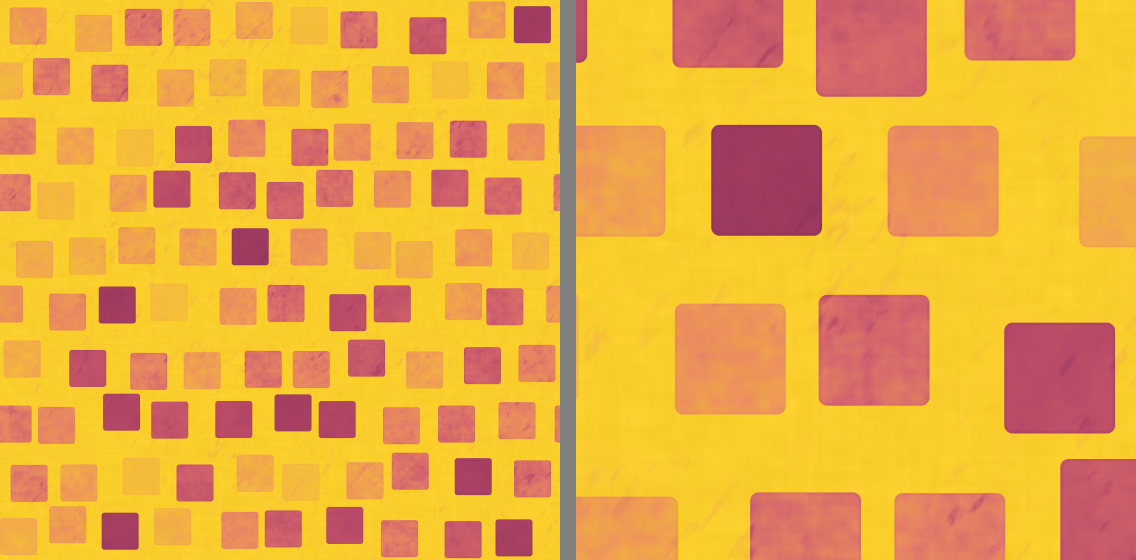
Left: the whole. Right: its middle third, enlarged.
Write a WebGL 2 fragment shader that draws this pattern.

```glsl
#version 300 es
precision highp float;
// Ten by ten loosely scattered rounded squares on warm yellow, wrapping at the canvas sides.
// Each cell hashes its own offset and ink strength; a colour ramp turns strength into
// yellow, orange, coral or plum, and layered noise wears the ink like printed paper.
uniform vec2 u_resolution;
out vec4 fragColor;

float hash(vec2 p) {
    vec3 q = fract(vec3(p.xyx) * 0.1031);
    q += dot(q, q.yzx + 33.33);
    return fract((q.x + q.y) * q.z);
}

float noise(vec2 p) {
    vec2 i = floor(p), f = fract(p);
    f = f * f * (3.0 - 2.0 * f);
    return mix(mix(hash(i), hash(i + vec2(1, 0)), f.x),
               mix(hash(i + vec2(0, 1)), hash(i + vec2(1, 1)), f.x), f.y);
}

float fbm(vec2 p) {
    float sum = 0.0, amplitude = 0.5;
    for (int octave = 0; octave < 4; octave++) {
        sum += amplitude * noise(p);
        p = mat2(1.6, 1.2, -1.2, 1.6) * p + 17.3;
        amplitude *= 0.5;
    }
    return sum / 0.9375;
}

float roundedBox(vec2 p, float halfSize, float radius) {
    vec2 q = abs(p) - halfSize + radius;
    return length(max(q, 0.0)) + min(max(q.x, q.y), 0.0) - radius;
}

// Colour for an ink strength from 0 (bare ground) to 1.2 (darkest plum)
vec3 inkRamp(float strength) {
    vec3 color = mix(vec3(0.98, 0.81, 0.17), vec3(0.95, 0.69, 0.27), clamp(strength / 0.2, 0.0, 1.0));
    color = mix(color, vec3(0.93, 0.59, 0.34), clamp((strength - 0.2) / 0.2, 0.0, 1.0));
    color = mix(color, vec3(0.90, 0.51, 0.39), clamp((strength - 0.4) / 0.2, 0.0, 1.0));
    color = mix(color, vec3(0.83, 0.39, 0.42), clamp((strength - 0.6) / 0.2, 0.0, 1.0));
    color = mix(color, vec3(0.71, 0.28, 0.40), clamp((strength - 0.8) / 0.2, 0.0, 1.0));
    return mix(color, vec3(0.58, 0.21, 0.36), clamp((strength - 1.0) / 0.2, 0.0, 1.0));
}

void main() {
    vec2 uv = gl_FragCoord.xy / u_resolution;
    float pixel = 10.0 / min(u_resolution.x, u_resolution.y);

    // Grid with alternate rows shifted sideways
    vec2 grid = uv * 10.0;
    float row = floor(grid.y);
    grid.x += 0.4 - 0.4 * mod(row, 2.0) + 0.2 * (hash(vec2(row, 71.0)) - 0.5);
    vec2 cell = vec2(mod(floor(grid.x), 10.0), row);

    // Jittered square and its ink strength
    vec2 jitter = vec2(hash(cell + 3.7), hash(cell + 41.2)) - 0.5;
    vec2 local = fract(grid) - 0.5 - jitter * vec2(0.32, 0.29);
    float edge = roundedBox(local, 0.33, 0.05);
    float coverage = clamp(0.5 - edge / pixel, 0.0, 1.0);
    float strength = 0.1 + 1.06 * hash(cell + 88.4);

    // Paper grain: soft blotches, woven fibres and slanted scratches
    float blotch = fbm(uv * 32.0) - 0.5;
    float grain = fbm(uv * 110.0 + 9.0) - 0.5;
    float weave = noise(uv * vec2(24.0, 330.0)) + noise(uv * vec2(330.0, 24.0) + 5.0) - 1.0;
    vec2 slant = mat2(0.8, 0.6, -0.6, 0.8) * uv;
    float scratch = smoothstep(0.62, 0.82, fbm(slant * vec2(130.0, 45.0) + 31.0));
    float stain = scratch * smoothstep(0.42, 0.66, fbm(uv * 14.0 + 60.0));

    // Wear is strongest on mid tones and nearly gone on dense ink
    float wear = mix(1.0, 0.3, smoothstep(0.65, 1.0, strength)) * smoothstep(0.0, 0.35, strength);
    strength += wear * (0.28 * blotch + 0.28 * grain + 0.07 * weave + 0.24 * stain);
    strength += 0.06 * smoothstep(-0.025, -0.005, edge);

    // Faintly mottled ground
    float groundInk = 0.07 * max(blotch + 0.5 * grain, 0.0) + 0.10 * stain;
    vec3 ground = inkRamp(groundInk) + 0.012 * weave + 0.03 * grain;
    vec3 ink = inkRamp(max(strength, 0.05)) + 0.012 * weave + 0.02 * grain;
    fragColor = vec4(mix(ground, ink, coverage), 1.0);
}
```
